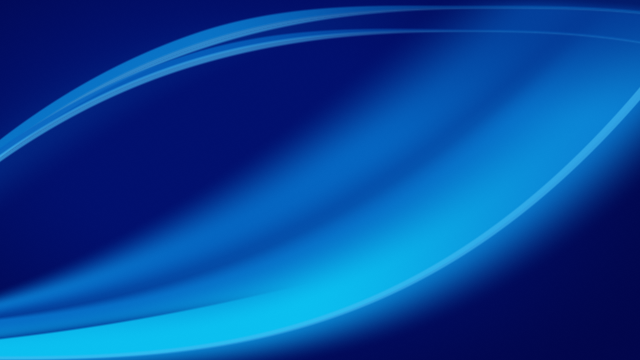
Give the GLSL for this background, as a Shadertoy shader.

```glsl
// Flowing blue light sheets with thin glossy arcs over a deep navy field.
#define NAVY vec3(0.005, 0.065, 0.435)
#define NIGHT vec3(0.005, 0.025, 0.30)
#define DEEP_BLUE vec3(0.01, 0.20, 0.56)
#define MID_BLUE vec3(0.02, 0.40, 0.76)
#define SKY_BLUE vec3(0.04, 0.51, 0.83)
#define CYAN vec3(0.04, 0.75, 0.94)
#define GLOSS vec3(0.28, 0.74, 0.95)
#define CREASE_DEPTH 0.62
#define GRAIN 0.006

float hash(vec2 p) {
    return fract(sin(dot(p, vec2(12.9898, 78.233))) * 43758.5453);
}

// Boundary curves: height as a function of x
float sheetTop(float x) { return 0.19 + x * (0.62 + 0.75 * x); }
float upperCrease(float x) { return 0.12 + x * (0.25 + x * (0.35 + 0.39 * x)); }
float lowerCrease(float x) { return 0.062 + x * (0.20 + 0.25 * x); }
float sheetRim(float x) { return 0.005 + x * x * (0.128 + 0.607 * x); }
float outerArc(float x) { return 0.977 - 0.78 * pow(abs(0.78 - x), 2.64); }
float innerArc(float x) { return 0.913 - 0.818 * pow(abs(0.72 - x), 2.56); }

// Smooth-edged stripe of given width centred on d = 0
float stripe(float d, float width) {
    float soft = 1.5 / iResolution.y;
    float cover = 1.0 - smoothstep(-soft, soft, abs(d) - 0.5 * width);
    return cover * min(1.0, width / soft);
}

// Shadow that is crisp below the fold and fades out above it
float foldShadow(float d, float crisp, float soft) {
    return smoothstep(-crisp, 0.0, d) * exp(-max(d, 0.0) / soft);
}

vec3 background(vec2 p) {
    float falloff = smoothstep(0.25, 0.85, length((p - vec2(0.38, 0.58)) * vec2(1.1, 1.0)));
    return mix(NAVY, NIGHT, falloff);
}

vec3 lightSheets(vec3 base, vec2 p) {
    float x = p.x, y = p.y;
    float top = sheetTop(x), fold = upperCrease(x), rim = sheetRim(x);
    float s = (top - y) / (top - fold);
    float t = (fold - y) / (fold - rim);

    // Upper sheet, brightest in its middle
    vec3 upper = mix(MID_BLUE, DEEP_BLUE, 0.75 * smoothstep(0.55, 0.98, y));
    float streak = exp(-pow((s - 0.5) / 0.25, 2.0)) * (1.0 - smoothstep(0.0, 0.4, x));
    upper = mix(upper, SKY_BLUE, 0.6 * streak);
    upper = mix(upper, DEEP_BLUE, 0.35 * smoothstep(0.65, 1.0, s));

    // Lower sheet, turning cyan towards the rim and dimmer at the right
    vec3 bright = mix(CYAN, SKY_BLUE, smoothstep(0.45, 0.98, x));
    vec3 lower = mix(mix(MID_BLUE, SKY_BLUE, 0.3), bright, smoothstep(0.1, 0.8, t));
    lower = mix(lower, DEEP_BLUE, 0.85 * smoothstep(0.65, 1.0, y));
    float leftSide = 1.0 - smoothstep(0.1, 0.5, x);
    float belowFold = 1.0 - smoothstep(-0.006, 0.004, y - lowerCrease(x));
    lower = mix(lower, bright, 0.75 * leftSide * belowFold);

    float blend = 0.006 + 0.05 * x;
    vec3 sheet = mix(lower, upper, smoothstep(-blend, blend, y - fold));

    // Creases
    float shade = foldShadow(y - fold, 0.012 + 0.09 * x, 0.014 + 0.05 * x);
    sheet = mix(sheet, DEEP_BLUE, CREASE_DEPTH * shade * mix(1.2, 0.45, smoothstep(0.0, 0.6, x)));
    shade = foldShadow(y - lowerCrease(x), 0.008, 0.012);
    sheet = mix(sheet, DEEP_BLUE, 1.2 * CREASE_DEPTH * shade * leftSide);

    // Soft outer limits of the light
    float cover = smoothstep(-0.15, 0.6, s);
    float drop = (rim - y) / (0.06 + 0.22 * x * x);
    float below = smoothstep(0.0, 0.006, rim - y);
    sheet = mix(sheet, mix(MID_BLUE, SKY_BLUE, 0.5), 0.7 * below);
    cover *= 1.0 - smoothstep(-0.15, 1.0, drop);
    cover *= 1.0 - 0.6 * smoothstep(-0.01, 0.03, y - outerArc(x));
    vec3 color = mix(base, sheet, cover);

    // Glossy rim line
    float width = 0.010 + 0.026 * x * x;
    return mix(color, GLOSS, 0.6 * stripe(y - rim, width));
}

vec3 arcs(vec3 color, vec2 p) {
    float x = p.x;
    float dOuter = p.y - outerArc(x), dInner = p.y - innerArc(x);
    float fade = 1.0 - smoothstep(0.3, 0.75, x);
    float leftFade = 1.0 - smoothstep(0.0, 0.5, x);

    // Haze on both sides of the pair
    float above = exp(-max(dOuter, 0.0) / (0.015 + 0.055 * leftFade)) * step(0.0, dOuter);
    float under = (1.0 - smoothstep(0.0, 0.03 + 0.14 * leftFade, -dInner)) * step(dInner, 0.0);
    color = mix(color, DEEP_BLUE, 0.65 * above * fade + 0.6 * under * leftFade);

    // Space between the arcs
    float between = smoothstep(0.0, 0.004, dInner) * (1.0 - smoothstep(-0.004, 0.0, dOuter));
    color = mix(color, DEEP_BLUE, 0.6 * between * fade);

    // Blue bodies with pale edges
    float thick = mix(0.004, 0.024, fade);
    float strength = mix(0.35, 0.85, fade);
    color = mix(color, SKY_BLUE, strength * stripe(dOuter - thick, thick * 1.3));
    color = mix(color, GLOSS, 0.75 * strength * stripe(dOuter, thick * 0.8));
    color = mix(color, MID_BLUE, strength * stripe(dInner - 0.7 * thick, thick * 0.9));
    return mix(color, GLOSS, 0.75 * strength * stripe(dInner, thick * 0.8));
}

void mainImage(out vec4 fragColor, in vec2 fragCoord) {
    vec2 p = fragCoord / iResolution.xy;
    vec3 color = arcs(lightSheets(background(p), p), p);
    color += GRAIN * (hash(fragCoord) - 0.5);
    fragColor = vec4(clamp(color, 0.0, 1.0), 1.0);
}
```
